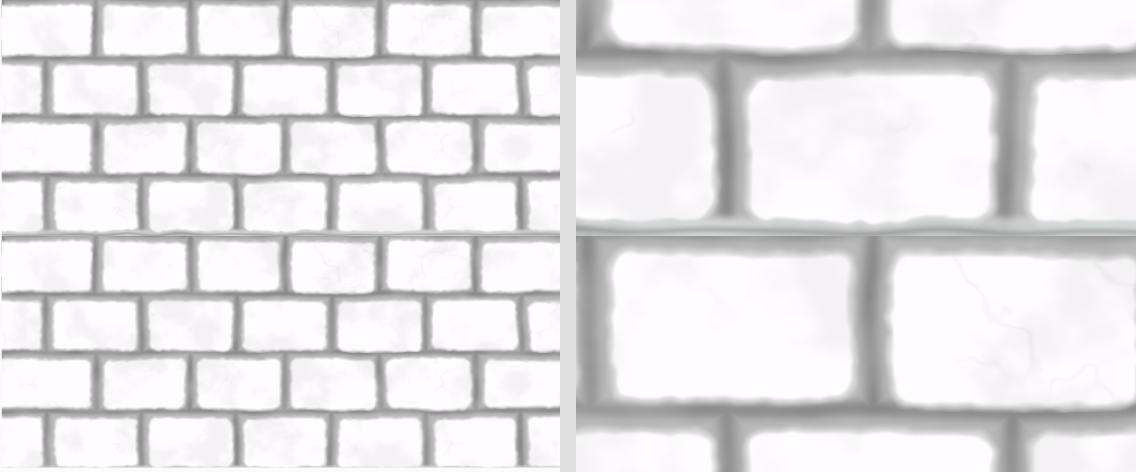
Left: the whole. Right: its middle third, enlarged.
Reproduce this pattern procedurally as a WebGL 1 fragment shader.

```glsl
precision highp float;
// Whitewashed brick wall in running bond with soft grey, worn mortar joints.

uniform vec2 u_resolution;

float hash(vec2 p) {
  return fract(sin(dot(p, vec2(127.1, 311.7))) * 43758.5453);
}

float noise(vec2 p) {
  vec2 i = floor(p), f = fract(p);
  f = f * f * (3.0 - 2.0 * f);
  return mix(mix(hash(i), hash(i + vec2(1.0, 0.0)), f.x),
             mix(hash(i + vec2(0.0, 1.0)), hash(i + 1.0), f.x), f.y);
}

float fbm(vec2 p) {
  float sum = 0.0, amp = 0.5;
  for (int i = 0; i < 4; i++) {
    sum += amp * noise(p);
    p = p * 2.03 + 17.3;
    amp *= 0.5;
  }
  return sum;
}

float roundedBox(vec2 p, vec2 halfSize, float radius) {
  vec2 q = abs(p) - halfSize + radius;
  return length(max(q, 0.0)) + min(max(q.x, q.y), 0.0) - radius;
}

void main() {
  // One unit is one course; y runs down, and four courses form a repeat.
  vec2 wall = 8.0 * vec2(gl_FragCoord.x, u_resolution.y - gl_FragCoord.y) / u_resolution.y;
  float pixel = 8.0 / u_resolution.y;
  vec2 p = vec2(wall.x, mod(wall.y, 4.0));
  vec2 wobble = vec2(noise(p * 2.3), noise(p * 2.3 + 40.0)) - 0.5;
  vec2 q = p + 0.05 * wobble + vec2(0.0, 0.025);

  // Running bond: odd courses shift by half a brick.
  vec2 brick = vec2(1.609, 1.0);
  float row = floor(q.y);
  float odd = mod(row, 2.0);
  q.x -= 0.01 + 0.775 * odd;
  vec2 id = vec2(floor(q.x / brick.x), row);
  vec2 cell = q - id * brick;

  // Brick face with slight changes of size and place, and a ragged rim.
  vec2 jitter = vec2(hash(id + 3.1), hash(id + 8.7)) - 0.5;
  vec2 local = cell - vec2(0.827, 0.537) - 0.03 * jitter;
  if (id.x < 0.5 && odd < 0.5) local.x = max(local.x, 0.0);
  vec2 halfSize = vec2(0.685, 0.403) + 0.025 * (hash(id + 5.3) - 0.5);
  float d = roundedBox(local, halfSize, 0.07 + 0.05 * hash(id));
  d += 0.025 * (noise(p * 13.0) - 0.5);

  // Faint plaster smudges and curved creases.
  float smudge = smoothstep(0.42, 0.7, fbm(p * 2.2 + 9.0 * hash(id)));
  float crease = 1.0 - smoothstep(0.0, 0.03, abs(fbm(p * 1.8 + id * 3.7) - 0.5));
  crease *= smoothstep(0.5, 0.8, noise(p * 2.0 + 21.0));
  vec3 face = vec3(0.997, 0.99, 0.997) - 0.04 * smudge - 0.03 * crease;

  // Mortar: pale rim, mid grey bed and a dark groove along each joint.
  vec2 edge = min(cell, brick - cell);
  float groove = max(exp(-pow(edge.x / 0.062, 2.0)), exp(-pow(edge.y / 0.055, 2.0)));
  groove *= smoothstep(0.0, 0.06, d) * (0.65 + 0.6 * noise(p * 3.1 + 60.0));
  float bed = mix(0.87, 0.735, smoothstep(0.0, 0.055, d));
  bed += 0.05 * (fbm(p * 7.0) - 0.5);
  vec3 mortar = vec3(bed - 0.16 * groove);

  // Pale seam closing each group of four courses, with a thin dark line.
  float seam = smoothstep(3.86, 3.93, p.y) * (0.55 + 0.45 * noise(vec2(p.x * 1.3, 5.0)));
  mortar = mix(mortar, vec3(0.835, 0.85, 0.84), seam);
  mortar -= 0.14 * seam * exp(-pow(edge.y / 0.018, 2.0));

  vec3 color = mix(face, mortar, smoothstep(-0.012 - 0.5 * pixel, 0.012 + 0.5 * pixel, d));

  // Light strips along the left and bottom borders.
  float border = max(1.0 - smoothstep(0.03 - pixel, 0.03 + pixel, wall.x),
                     smoothstep(7.925 - pixel, 7.925 + pixel, wall.y));
  color = mix(color, vec3(0.985), border);
  gl_FragColor = vec4(clamp(color, 0.0, 1.0), 1.0);
}
```
